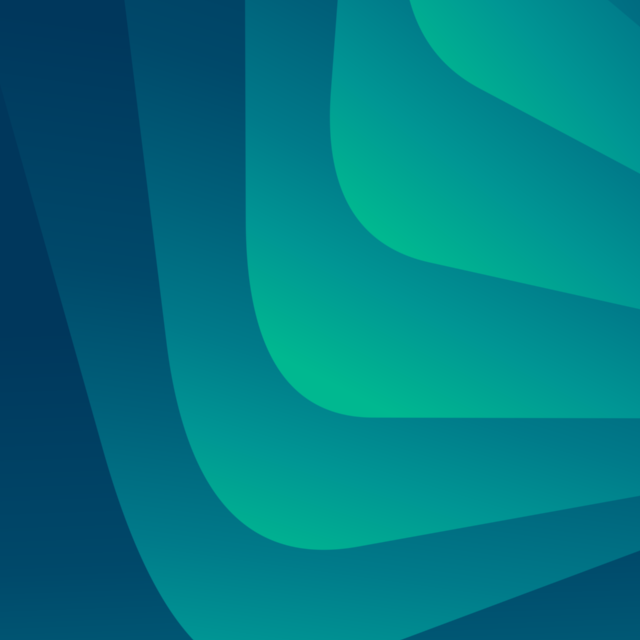
A WebGL 1 fragment shader for this background:

```glsl
precision highp float;

uniform vec2 u_resolution;

// Colour ramp, from the lit corner to the deep shade
const vec3 GREEN = vec3(0.0, 0.720, 0.565);
const vec3 TEAL = vec3(0.0, 0.585, 0.580);
const vec3 LAGOON = vec3(0.0, 0.480, 0.540);
const vec3 PETROL = vec3(0.0, 0.380, 0.480);
const vec3 MARINE = vec3(0.0, 0.285, 0.415);
const vec3 NAVY = vec3(0.0, 0.215, 0.360);

// Distances along the gradient where each colour is reached
const float TEAL_AT = 0.167;
const float LAGOON_AT = 0.31;
const float PETROL_AT = 0.50;
const float MARINE_AT = 0.72;
const float NAVY_AT = 1.10;

// Edge softness in pixels
const float EDGE_WIDTH = 1.0;

float span(float from, float to, float x) {
    return clamp((x - from) / (to - from), 0.0, 1.0);
}

vec3 ramp(float t) {
    vec3 color = mix(GREEN, TEAL, span(0.0, TEAL_AT, t));
    color = mix(color, LAGOON, span(TEAL_AT, LAGOON_AT, t));
    color = mix(color, PETROL, span(LAGOON_AT, PETROL_AT, t));
    color = mix(color, MARINE, span(PETROL_AT, MARINE_AT, t));
    return mix(color, NAVY, span(MARINE_AT, NAVY_AT, t));
}

// Linear gradient, tilted clockwise from the vertical
vec3 shade(vec2 p, float tilt, float start) {
    float a = radians(tilt);
    return ramp(dot(p, vec2(sin(a), cos(a))) - start);
}

// Signed distance to a wedge whose corner is a parabola
// touching the two sides at the points left and right
float roundedWedge(vec2 p, vec2 apex, vec2 left, vec2 right) {
    vec2 l = left - apex;
    vec2 r = right - apex;
    float det = l.x * r.y - l.y * r.x;
    vec2 gradU = vec2(r.y, -r.x) / det;
    vec2 gradV = vec2(-l.y, l.x) / det;
    float u = dot(p - apex, gradU);
    float v = dot(p - apex, gradV);

    // Smooth minimum, scaled by its gradient to canvas units
    float h = clamp(0.5 + 0.5 * (v - u), 0.0, 1.0);
    float field = mix(v, u, h) - h * (1.0 - h);
    return field / length(mix(gradV, gradU, h));
}

vec3 addLayer(vec3 below, vec2 p, vec2 apex, vec2 left, vec2 right,
              float tilt, float start) {
    float pixel = EDGE_WIDTH / min(u_resolution.x, u_resolution.y);
    float d = roundedWedge(p, apex, left, right);
    float cover = smoothstep(-pixel, pixel, d);
    return mix(below, shade(p, tilt, start), cover);
}

void main() {
    vec2 p = gl_FragCoord.xy / u_resolution;

    // Backdrop
    vec3 color = shade(p, -2.0, -0.614);

    // Nested sheets, from the outermost to the innermost
    color = addLayer(color, p, vec2(0.281, -0.129), vec2(0.161, 0.297),
                     vec2(0.495, -0.049), 8.0, -0.123);
    color = addLayer(color, p, vec2(0.305, 0.100), vec2(0.260, 0.466),
                     vec2(0.560, 0.146), 17.0, 0.240);
    color = addLayer(color, p, vec2(0.385, 0.348), vec2(0.384, 0.655),
                     vec2(0.583, 0.3475), 27.0, 0.594);
    color = addLayer(color, p, vec2(0.500, 0.628), vec2(0.517, 0.857),
                     vec2(0.671, 0.590), 37.0, 0.864);
    color = addLayer(color, p, vec2(0.638, 0.921), vec2(0.630, 1.065),
                     vec2(0.749, 0.862), 48.0, 1.083);
    color = addLayer(color, p, vec2(0.911, 1.033), vec2(0.905, 1.078),
                     vec2(0.927, 1.0195), 58.0, 0.954);

    gl_FragColor = vec4(color, 1.0);
}
```
